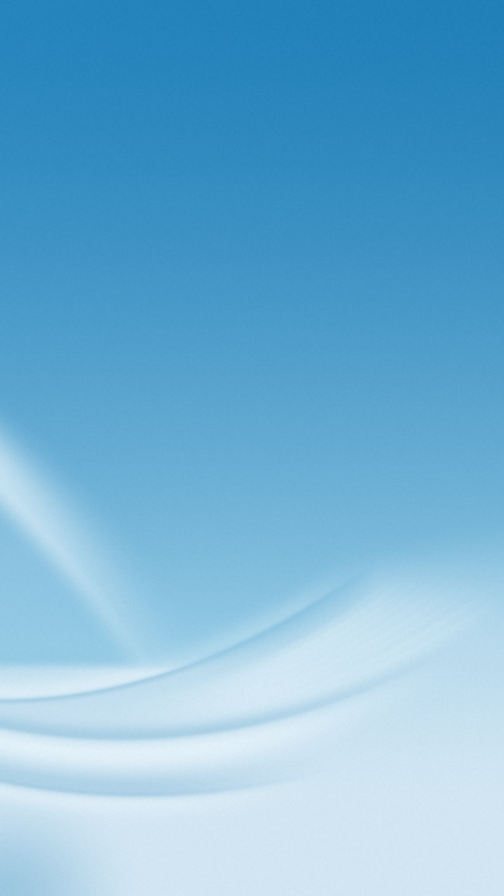
A Shadertoy shader for this background:

```glsl
const vec3 ZENITH = vec3(0.14, 0.51, 0.73);
const vec3 HORIZON = vec3(0.58, 0.79, 0.895);
const vec3 MIST = vec3(0.70, 0.845, 0.92);
const vec3 MILK = vec3(0.82, 0.90, 0.95);
const vec3 SHADE = vec3(0.47, 0.70, 0.83);
const vec3 GLOW = vec3(0.93, 0.97, 0.99);

float hash(vec2 cell) {
    vec3 q = fract(vec3(cell.xyx) * 0.1031);
    q += dot(q, q.yzx + 33.33);
    return fract((q.x + q.y) * q.z);
}

// Height of a shallow parabola with its lowest point at (centre, base)
float bowl(float x, float base, float centre, float bend) {
    float dx = x - centre;
    return base + bend * dx * dx;
}

// Soft ridge with separate widths above and below its line
float ridge(float d, float above, float below) {
    float w = d > 0.0 ? above : below;
    return exp(-d * d / (w * w));
}

// Fades in across a..b and out across c..e
float span(float x, float a, float b, float c, float e) {
    return smoothstep(a, b, x) * (1.0 - smoothstep(c, e, x));
}

vec3 skyColor(vec2 p) {
    float t = clamp((p.y - 0.28) / 0.72, 0.0, 1.0);
    vec3 sky = mix(HORIZON, ZENITH, 1.0 - pow(1.0 - t, 1.5));
    return sky - 0.02 * (p.x - 0.5) * t;
}

// Falling veil of light at the left
vec3 addVeil(vec3 col, vec2 p) {
    float crest = p.y - (0.456 - 0.55 * p.x - 0.45 * p.x * p.x);
    float rim = p.y - (0.55 - 0.42 * p.x - 0.5 * p.x * p.x);
    float fade = 1.0 - smoothstep(0.0, 0.44, p.x);
    float sheet = (1.0 - smoothstep(-0.09, 0.01, rim)) * smoothstep(-0.05, 0.03, crest);
    float inner = (1.0 - smoothstep(-0.02, 0.04, crest)) * smoothstep(0.24, 0.40, p.y);
    col = mix(col, GLOW, 0.42 * sheet * fade + 0.12 * inner * fade);
    col = mix(col, GLOW, 0.42 * ridge(crest - 0.025, 0.035, 0.03) * exp(-p.x * 9.0));
    return mix(col, GLOW, 0.32 * ridge(crest, 0.014, 0.022) * fade);
}

// Pale body whose upper edge dissolves toward the right
float bodyMask(vec2 p) {
    float rise = max(p.x - 0.27, 0.0);
    float edge = min(0.262 + 0.57 * rise * rise, 0.393 + 0.15 * (p.x - 0.75));
    float softness = 0.012 + 0.15 * p.x * p.x * p.x;
    return 1.0 - smoothstep(edge - softness, edge + 0.003, p.y);
}

vec3 bodyColor(vec2 p) {
    vec3 col = mix(MILK, MIST, smoothstep(0.10, 0.34, p.y));
    float corner = length(p * vec2(1.0, 2.2));
    return mix(col, SHADE, 0.6 * (1.0 - smoothstep(0.0, 0.30, corner)));
}

// Fine strands fanning out between the upper and middle folds
vec3 addStrands(vec3 col, vec2 p) {
    const int COUNT = 9;
    for (int i = 0; i < COUNT; i++) {
        float t = float(i) / float(COUNT - 1);
        float seed = hash(vec2(float(i), 7.0));
        float d = p.y - bowl(p.x, mix(0.222, 0.182, t), 0.2, mix(0.39, 0.24, t));
        float reach = mix(0.76, 0.98, t);
        float fade = span(p.x, 0.2, 0.6, reach - 0.15, reach + 0.06);
        col = mix(col, GLOW, (0.10 + 0.20 * seed) * fade * ridge(d, 0.004, 0.016));
    }
    return col;
}

// Large folds: a shaded hollow above each bright lip
vec3 addFolds(vec3 col, vec2 p) {
    float upper = p.y - bowl(p.x, 0.219, 0.0, 0.275);
    float middle = p.y - bowl(p.x, 0.177, 0.24, 0.23);
    float lower = p.y - bowl(p.x, 0.113, 0.28, 0.20);
    float upperFade = 1.0 - smoothstep(0.55, 0.78, p.x);
    float middleFade = 1.0 - smoothstep(0.40, 0.95, p.x);
    float lowerFade = 1.0 - smoothstep(0.25, 0.70, p.x);

    col = mix(col, GLOW, 0.55 * upperFade * ridge(upper - 0.006, 0.018, 0.005));
    col = mix(col, SHADE, 0.35 * upperFade * ridge(upper + 0.001, 0.002, 0.004));

    col = mix(col, GLOW, 0.65 * middleFade * ridge(middle + 0.018, 0.012, 0.020));
    col = mix(col, SHADE, 0.42 * middleFade * ridge(middle, 0.012, 0.004));

    col = mix(col, SHADE, 0.38 * lowerFade * ridge(lower - 0.008, 0.017, 0.009));
    col = mix(col, SHADE, 0.32 * lowerFade * ridge(lower, 0.004, 0.003));
    return mix(col, GLOW, 0.38 * lowerFade * ridge(lower + 0.011, 0.006, 0.012));
}

void mainImage(out vec4 fragColor, in vec2 fragCoord) {
    vec2 p = fragCoord / iResolution.xy;
    vec3 col = addVeil(skyColor(p), p);

    // Flowing body over the sky
    float body = bodyMask(p);
    col = mix(col, bodyColor(p), body);
    col = addStrands(col, p);
    col = mix(col, addFolds(col, p), max(body, 0.5));

    // Faint grain
    col += 0.012 * (hash(floor(p * vec2(288.0, 512.0))) - 0.5);
    fragColor = vec4(clamp(col, 0.0, 1.0), 1.0);
}
```
